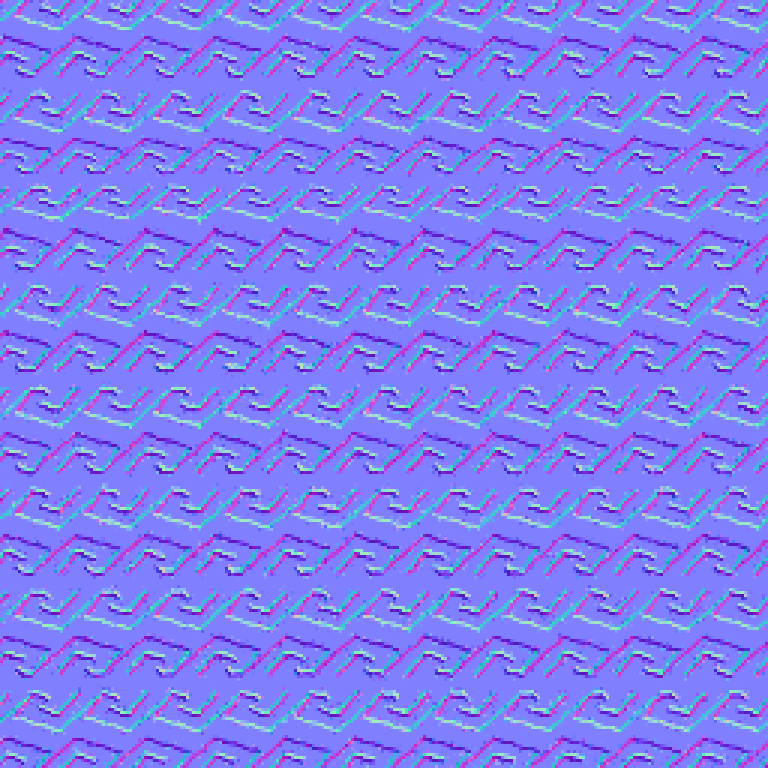
Give the GLSL for this texture map, as a three.js fragment shader.

```glsl
// Tangent-space normal map of interlocking hooked waves, 11 across, in paired rows.
// Each row is built from bevelled segments; its partner is the same row turned
// by half a turn, with the slopes reversed. Drawn on a coarse grid of texels.
varying vec2 vUv;

const float TEXELS = 256.0;               // grid cells per canvas side; lengths below use them
const vec2 PERIOD = vec2(TEXELS / 11.0, 33.83);
const vec2 PEAK = vec2(1.9, 145.1);       // crest of one reference wave
const vec2 TURN_SUM = vec2(18.0, 2.7);    // twice the centre of the half turn
const float HALF_WIDTH = 0.55;
const float SOFTNESS = 0.4;
const float RIDGE_OFFSET = 0.6;
const float TILT = 0.83;                  // steepest slope of a bevel
const float WOBBLE = 0.22;
const float FLECK_SHARE = 0.16;
const float FLECK_TILT = 0.38;
const vec3 SQUEEZE_Y = vec3(210.0, 182.3, 179.0); // start, end and recovery heights
const vec2 SQUEEZE_SHIFT = vec2(3.2, -1.3);

float hash(vec2 p) {
  vec3 q = fract(p.xyx * vec3(0.1031, 0.1030, 0.0973));
  q += dot(q, q.yzx + 33.33);
  return fract((q.x + q.y) * q.z);
}

float segmentDistance(vec2 p, vec2 a, vec2 b) {
  vec2 ab = b - a;
  return length(p - a - ab * clamp(dot(p - a, ab) / dot(ab, ab), 0.0, 1.0));
}

// Slope in xy, closeness to a line in z. Facing +1 tilts to the left of a-b.
vec3 bevel(vec2 p, vec2 a, vec2 b, float facing, float offset) {
  vec2 along = normalize(b - a);
  vec2 slope = vec2(-along.y, along.x) * facing;
  float d = segmentDistance(p - slope * offset, a, b);
  float cover = 1.0 - smoothstep(HALF_WIDTH - SOFTNESS, HALF_WIDTH + SOFTNESS, d);
  return vec3(slope * cover, 1.0 - smoothstep(1.0, 2.4, d));
}

// Two bevels back to back
vec3 ridge(vec2 p, vec2 a, vec2 b) {
  return bevel(p, a, b, 1.0, RIDGE_OFFSET) + bevel(p, a, b, -1.0, RIDGE_OFFSET);
}

// One wave, its crest at the origin
vec3 wave(vec2 p) {
  const vec2 hookBase = vec2(9.1, -12.2);
  const vec2 curlTop = vec2(0.2, -5.6);
  const vec2 curlBend = vec2(1.9, -5.8);
  // Outer back and rising face
  vec3 s = bevel(p, vec2(0.0), vec2(14.7, -4.4), -1.0, 0.0);
  s += bevel(p, vec2(-13.6, -12.0), vec2(0.0), -1.0, 0.0);
  // Hook
  s += bevel(p, hookBase, vec2(14.4, -5.0), 1.0, 0.3);
  s += ridge(p, vec2(4.0, -10.7), vec2(5.3, -11.8));
  s += ridge(p, vec2(5.3, -11.8), hookBase);
  // Inner curl
  s += ridge(p, vec2(-5.8, -12.2), curlTop);
  s += ridge(p, curlTop, curlBend);
  s += ridge(p, curlBend, vec2(6.2, -7.3));
  return s;
}

// Vertical displacement of the squeezed upper rows
float rowShift(float y) {
  float squeeze = clamp((SQUEEZE_Y.x - y) / (SQUEEZE_Y.x - SQUEEZE_Y.y), 0.0, 1.0);
  float recover = clamp((SQUEEZE_Y.y - y) / (SQUEEZE_Y.y - SQUEEZE_Y.z), 0.0, 1.0);
  return mix(SQUEEZE_SHIFT.x, SQUEEZE_SHIFT.y, squeeze) - SQUEEZE_SHIFT.y * recover;
}

void main() {
  vec2 texel = floor(vUv * TEXELS);
  vec2 p = texel + 0.5;
  p.y += rowShift(p.y);

  // Uneven drawing from layered sines
  p += WOBBLE * vec2(sin(p.y * 0.71 + sin(p.x * 0.37) * 2.0),
                     sin(p.x * 0.83 + sin(p.y * 0.29) * 2.0));

  // Fold into one pair of rows, then turn the upper row onto the lower
  p -= PEAK;
  p.y = mod(p.y + 15.55, PERIOD.y) - 15.55;
  float facing = 1.0;
  if (p.y > TURN_SUM.y * 0.5) {
    p = TURN_SUM - p;
    facing = -1.0;
  }

  // Neighbouring waves overlap sideways
  p.x = mod(p.x + PERIOD.x * 0.5, PERIOD.x) - PERIOD.x * 0.5;
  vec3 relief = vec3(0.0);
  for (int i = -1; i <= 1; i++) {
    relief += wave(p - vec2(float(i) * PERIOD.x, 0.0));
  }

  // Stray shallow texels beside the lines
  float angle = 6.2832 * hash(texel + 71.0);
  float fleck = step(1.0 - FLECK_SHARE, hash(texel)) * min(relief.z, 1.0);
  vec2 slope = relief.xy * facing * TILT * (0.88 + 0.24 * hash(texel + 19.0));
  slope += FLECK_TILT * fleck * vec2(cos(angle), sin(angle));

  // Encode the unit normal
  slope *= min(1.0, 0.88 / max(length(slope), 0.001));
  vec3 normal = vec3(slope, sqrt(1.0 - dot(slope, slope)));
  gl_FragColor = vec4(0.5 + 0.5 * normal, 1.0);
}
```
